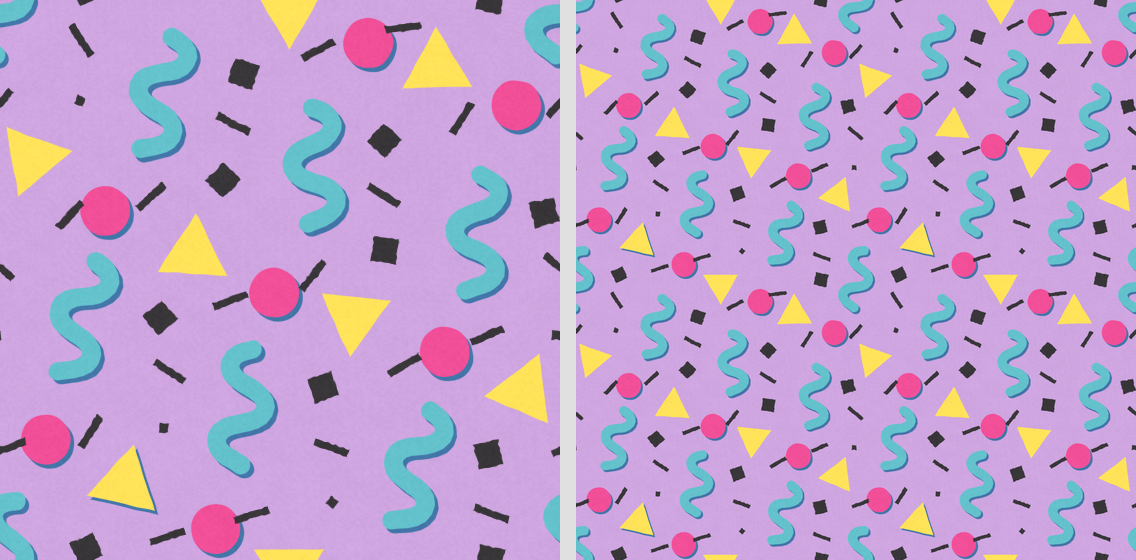
Left, the tile; right, the same tile 2 across and 2 down.
This pattern is drawn by a WebGL 1 fragment shader. Its source:

```glsl
precision highp float;
// Retro confetti: squiggles, discs, triangles, squares and dashes on lilac, tiling seamlessly.
uniform vec2 u_resolution;

const vec3 LILAC  = vec3(0.81, 0.65, 0.88);
const vec3 TEAL   = vec3(0.39, 0.76, 0.80);
const vec3 YELLOW = vec3(1.00, 0.89, 0.35);
const vec3 PINK   = vec3(0.95, 0.31, 0.60);
const vec3 INK    = vec3(0.22, 0.21, 0.22);
const vec3 BLUE   = vec3(0.26, 0.46, 0.66);
const float CELLS = 7.0;                      // motif groups per tile
const vec2  SHADOW = vec2(0.0065, -0.0072);   // shadow offset
const float JITTER = 0.024;                   // random shift of each part
const float DRIFT = 0.02;                     // slow shift of whole groups
const float DISC_RADIUS = 0.0445;
const float TRIANGLE_INRADIUS = 0.036;
const vec2  SQUARE_HALF = vec2(0.0225);
const vec2  DASH_HALF = vec2(0.032, 0.0066);
const float STROKE = 0.0165;                  // half width of a squiggle
const float SWING = 0.038;                    // sideways reach of a squiggle
const float PITCH = 0.0215;                   // height per radian of a squiggle
const float PHASE_START = 0.1;
const float PHASE_END = 9.8;
const float GRAIN = 0.035;
const float TAU = 6.2831853;

float hash(vec2 p) {
  return fract(sin(dot(p, vec2(127.1, 311.7))) * 43758.545);
}

// Value noise that wraps after n cells.
float noise(vec2 p, float n) {
  vec2 i = floor(p * n), f = fract(p * n);
  f = f * f * (3.0 - 2.0 * f);
  vec2 a = mod(i, n), b = mod(i + 1.0, n);
  return mix(mix(hash(a), hash(vec2(b.x, a.y)), f.x),
             mix(hash(vec2(a.x, b.y)), hash(b), f.x), f.y);
}

// Wrapped, turned offset from a slot of a group; groups sit on a skewed lattice.
vec2 place(vec2 p, float group, float id, vec2 slot, float angle) {
  vec2 center = (vec2(group, 3.0 * group) + slot) / CELLS;
  center += DRIFT * sin(TAU * (center.yx + vec2(0.1, 0.4)));
  center += JITTER * (vec2(hash(vec2(group, id)), hash(vec2(id + 20.0, group))) - 0.5);
  vec2 q = fract(p - center + 0.5) - 0.5;
  float c = cos(angle), s = sin(angle);
  return vec2(c * q.x + s * q.y, c * q.y - s * q.x);
}

float box(vec2 p, vec2 halfSize) {
  vec2 d = abs(p) - halfSize;
  return length(max(d, 0.0)) + min(max(d.x, d.y), 0.0);
}

float triangle(vec2 p) {
  return max(abs(p.x) * 0.8660 + p.y * 0.5, -p.y) - TRIANGLE_INRADIUS;
}

float segment(vec2 p, vec2 a, vec2 b) {
  vec2 pa = p - a, ba = b - a;
  return length(pa - ba * clamp(dot(pa, ba) / dot(ba, ba), 0.0, 1.0));
}

vec2 squigglePoint(float phase) {
  float middle = 0.5 * (PHASE_START + PHASE_END);
  return vec2(SWING * sin(phase), PITCH * (middle - phase) + 0.004 * sin(2.0 * phase));
}

float squiggle(vec2 p) {
  if (length(p) > 0.17) return length(p) - 0.14;
  float d = 1.0;
  vec2 a = squigglePoint(PHASE_START);
  for (int i = 1; i <= 28; i++) {
    vec2 b = squigglePoint(mix(PHASE_START, PHASE_END, float(i) / 28.0));
    d = min(d, segment(p, a, b));
    a = b;
  }
  return d - STROKE;
}

// Distances to squiggles, discs, triangles and ink; hiding drops some triangles.
vec4 shapes(vec2 p, float hiding) {
  vec4 d = vec4(1.0);
  for (int k = 0; k < 7; k++) {
    float g = float(k);
    float r = hash(vec2(g, 3.7)), s = hash(vec2(g, 8.3)), t = hash(vec2(g, 5.9));
    vec2 q = place(p, g, 1.0, vec2(0.0), 0.4 * r - 0.34);
    q.x *= s > 0.8 ? -1.0 : 1.0;
    d.x = min(d.x, squiggle(q));
    d.y = min(d.y, length(place(p, g, 2.0, vec2(0.5, 1.5), 0.0)) - DISC_RADIUS);
    d.z = min(d.z, triangle(place(p, g, 3.0, vec2(1.5, 1.0), TAU * s)) + hiding * step(0.5, t));
    // Squares: one full, one that is sometimes tiny.
    float size = s > 0.65 ? 0.36 : 1.0;
    d.w = min(d.w, box(place(p, g, 4.0, vec2(1.0, 0.2), TAU * t), SQUARE_HALF));
    d.w = min(d.w, box(place(p, g, 5.0, vec2(1.0, -1.2), TAU * r), SQUARE_HALF * size));
    // Dashes fill the gaps.
    d.w = min(d.w, box(place(p, g, 6.0, vec2(1.0, -0.5), 1.4 * t - 1.45), DASH_HALF));
    d.w = min(d.w, box(place(p, g, 7.0, vec2(1.05, 1.62), 0.9 * s + 0.15), DASH_HALF));
    d.w = min(d.w, box(place(p, g, 8.0, vec2(1.95, 0.38), 0.9 * r + 0.15), DASH_HALF));
  }
  return d;
}

void main() {
  vec2 uv = gl_FragCoord.xy / u_resolution;
  float edge = 0.8 / min(u_resolution.x, u_resolution.y);
  // Hand-cut wobble, rougher for the ink.
  vec2 p = uv + 0.0022 * (vec2(noise(uv, 40.0), noise(uv.yx, 41.0)) - 0.5);
  vec4 face = shapes(p, 0.0), under = shapes(p - SHADOW, 1.0);
  face.w += 0.003 * (noise(uv, 150.0) - 0.5);
  vec4 cover = 1.0 - smoothstep(-edge, edge, face);
  float shade = 1.0 - smoothstep(-edge, edge, min(under.x, min(under.y, under.z)));
  vec3 color = mix(mix(LILAC, BLUE, shade), TEAL, cover.x);
  color = mix(mix(color, PINK, cover.y), YELLOW, cover.z);
  color = mix(color, INK, cover.w);
  // Paper grain.
  color += GRAIN * (0.7 * noise(uv, 256.0) + 0.3 * noise(uv, 32.0) - 0.5);
  gl_FragColor = vec4(color, 1.0);
}
```
